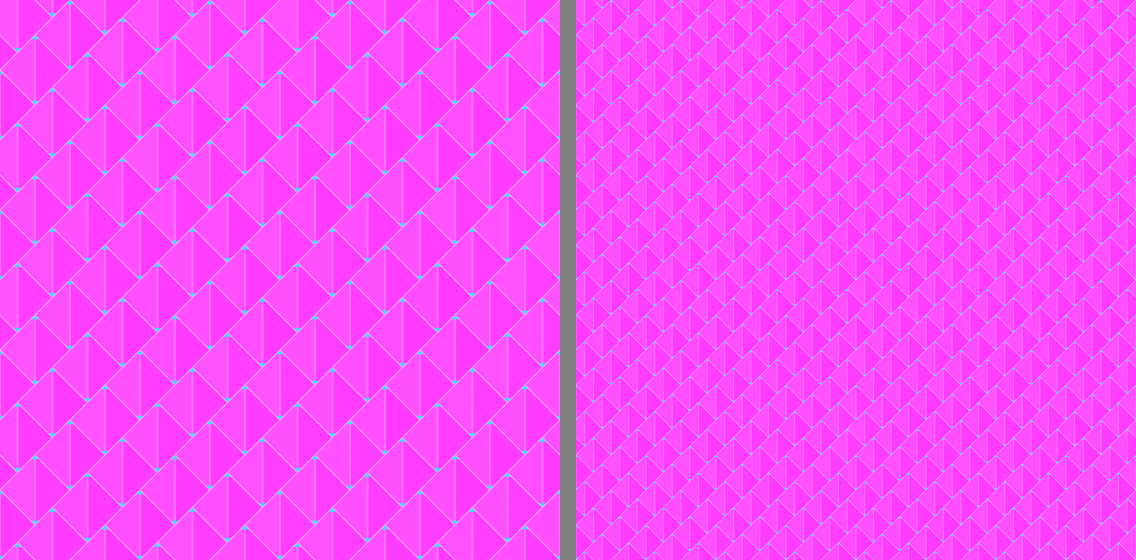
Left, the tile; right, the same tile 2 across and 2 down.
Write a three.js fragment shader that draws this pattern.

```glsl
// Folded magenta squares standing on a corner, laid in diagonal running bond.
// The plane is turned 45 degrees, odd rows slip by half a tile, and each tile
// gets two facets, a vertical ridge, pale seams and cyan corner studs.
varying vec2 vUv;

const float GRID = 32.0;         // grid units per canvas side; a tile spans 4
const float HALF_DIAGONAL = 2.0; // tile centre to corner
const float SEAM_HALF = 0.032;
const float RIDGE_HALF = 0.062;
const float STUD_DEPTH = 0.24;

const vec3 LIGHT_FACET = vec3(1.0, 0.31, 1.0);
const vec3 DARK_FACET = vec3(1.0, 0.235, 1.0);
const vec3 RIDGE = vec3(1.0, 0.44, 1.0);
const vec3 SEAM = vec3(1.0, 0.61, 1.0);
const vec3 STUD = vec3(0.12, 0.92, 1.0);

float hash(vec2 p) {
  return fract(sin(dot(p, vec2(127.1, 311.7))) * 43758.5453);
}

// Coverage of the region where the signed distance is negative.
float cover(float distance, float pixel) {
  return clamp(0.5 - distance / pixel, 0.0, 1.0);
}

// Centre of the tile holding p, always on whole grid units.
vec2 tileCentre(vec2 p) {
  float row = floor((p.x - p.y) * 0.25);
  float column = floor((p.x + p.y) * 0.25 - 0.5 * (row + 1.0));
  return vec2(2.0 * column + 3.0 * row + 3.0, 2.0 * column - row + 1.0);
}

vec3 tileColour(vec2 q, float variation, float pixel) {
  // Facets to either side of the fold
  vec3 colour = mix(LIGHT_FACET, DARK_FACET, cover(-q.x, pixel));
  colour.g += variation;

  // Fold line from the top corner to the bottom corner
  colour = mix(colour, RIDGE, cover(abs(q.x) - RIDGE_HALF, pixel));

  // Triangular studs filling both ends of the fold
  float stud = HALF_DIAGONAL - STUD_DEPTH - abs(q.y);
  colour = mix(colour, STUD, cover(stud, pixel));

  // Seam along the four sides
  float side = (HALF_DIAGONAL - abs(q.x) - abs(q.y)) * 0.7071;
  return mix(colour, SEAM, cover(side - SEAM_HALF, pixel));
}

void main() {
  vec2 p = vUv * GRID;
  float pixel = max(fwidth(p.x), 0.0001);
  vec2 centre = tileCentre(p);

  // Wrapped tile number keeps the shade variation seamless
  vec2 tile = floor(mod(centre + 0.5, GRID));
  float variation = (hash(tile) - 0.5) * 0.02;

  gl_FragColor = vec4(tileColour(p - centre, variation, pixel), 1.0);
}
```
